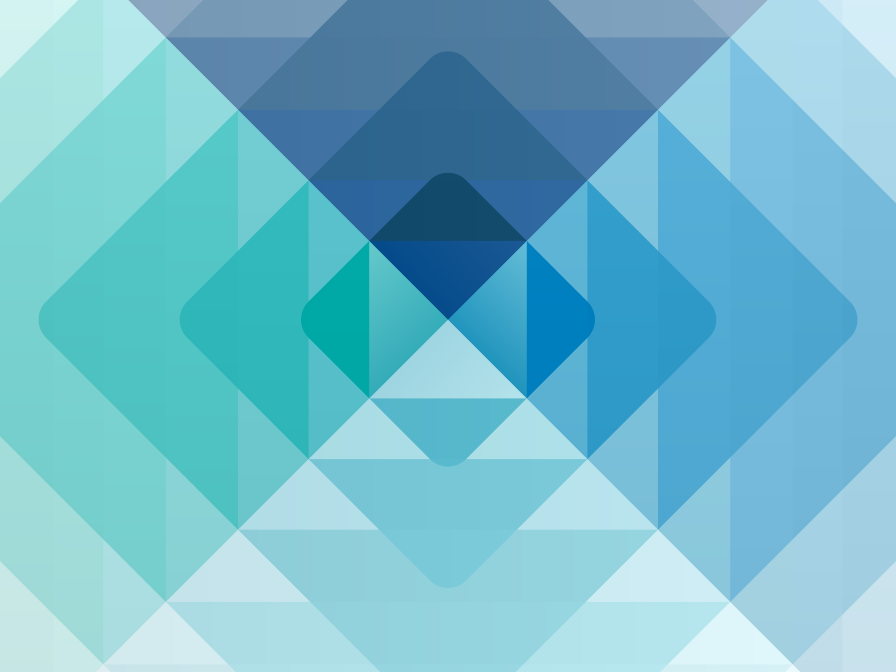
Give the GLSL for this background, as a Shadertoy shader.

```glsl
// Nested translucent rounded diamonds split into four coloured wedges.

const vec2 CENTER = vec2(0.5, 0.5243);   // as fractions of the canvas
const float CORNER_RADIUS = 0.038;       // in canvas heights
const float BAND_STEP = 0.010;           // tone change at each band edge
const vec3 CORE_GLOW = vec3(0.26, 0.15, 0.09);
const float DRIFT = 0.05;                // slow tone change over the canvas
const int RINGS = 6;

// Band distance from the centre; each diamond reaches twice as far.
const float BAND[RINGS] = float[RINGS](0.1172, 0.2075, 0.3125, 0.420, 0.513, 0.587);

// Tip colours and pale triangle colours, from the inner ring outwards.
const vec3 LEFT_TIP[RINGS] = vec3[RINGS](
    vec3(0.00, 0.66, 0.65), vec3(0.19, 0.72, 0.73), vec3(0.32, 0.77, 0.77),
    vec3(0.48, 0.83, 0.82), vec3(0.65, 0.88, 0.87), vec3(0.80, 0.93, 0.92));
const vec3 LEFT_PALE[RINGS] = vec3[RINGS](
    vec3(0.30, 0.73, 0.76), vec3(0.34, 0.75, 0.79), vec3(0.43, 0.79, 0.81),
    vec3(0.55, 0.84, 0.85), vec3(0.69, 0.89, 0.90), vec3(0.81, 0.94, 0.93));
const vec3 RIGHT_TIP[RINGS] = vec3[RINGS](
    vec3(0.00, 0.50, 0.75), vec3(0.19, 0.61, 0.79), vec3(0.32, 0.67, 0.83),
    vec3(0.47, 0.74, 0.87), vec3(0.66, 0.84, 0.91), vec3(0.81, 0.91, 0.95));
const vec3 RIGHT_PALE[RINGS] = vec3[RINGS](
    vec3(0.26, 0.66, 0.79), vec3(0.36, 0.70, 0.83), vec3(0.49, 0.76, 0.86),
    vec3(0.56, 0.80, 0.88), vec3(0.66, 0.84, 0.90), vec3(0.78, 0.89, 0.94));
const vec3 TOP_TIP[RINGS] = vec3[RINGS](
    vec3(0.07, 0.29, 0.42), vec3(0.18, 0.40, 0.56), vec3(0.30, 0.48, 0.62),
    vec3(0.48, 0.62, 0.73), vec3(0.60, 0.70, 0.79), vec3(0.70, 0.78, 0.85));
const vec3 TOP_PALE[RINGS] = vec3[RINGS](
    vec3(0.06, 0.32, 0.56), vec3(0.18, 0.40, 0.62), vec3(0.26, 0.46, 0.65),
    vec3(0.38, 0.54, 0.69), vec3(0.56, 0.67, 0.77), vec3(0.68, 0.76, 0.84));
const vec3 BOTTOM_TIP[RINGS] = vec3[RINGS](
    vec3(0.34, 0.72, 0.80), vec3(0.47, 0.78, 0.84), vec3(0.57, 0.82, 0.86),
    vec3(0.69, 0.88, 0.91), vec3(0.81, 0.92, 0.94), vec3(0.87, 0.95, 0.96));
const vec3 BOTTOM_PALE[RINGS] = vec3[RINGS](
    vec3(0.66, 0.86, 0.90), vec3(0.67, 0.87, 0.90), vec3(0.71, 0.88, 0.92),
    vec3(0.79, 0.91, 0.94), vec3(0.85, 0.94, 0.96), vec3(0.89, 0.95, 0.97));

// Signed distance to a diamond with rounded tips.
float diamond(vec2 p, float reach) {
    vec2 q = abs(vec2(p.x + p.y, p.x - p.y)) * 0.70711;
    q -= reach * 0.70711 - CORNER_RADIUS;
    return length(max(q, 0.0)) + min(max(q.x, q.y), 0.0) - CORNER_RADIUS;
}

float cover(float signedDistance, float pixel) {
    return 1.0 - smoothstep(-0.6 * pixel, 0.6 * pixel, signedDistance);
}

// Paints one wedge from the outer diamond inwards.
// along: distance down its axis, across: signed offset from that axis.
vec3 wedge(vec3 tip[RINGS], vec3 pale[RINGS], vec2 p, float along,
           float across, float glow, float bandSign, float pixel) {
    vec3 color = tip[RINGS - 1];
    float bandsPassed = 0.0;
    for (int i = RINGS - 1; i >= 0; i--) {
        float beyond = cover(BAND[i] - along, pixel);
        vec3 inner = pale[i];
        if (i == 0) {
            inner += glow * CORE_GLOW * ((along + across) / (2.0 * BAND[0]) - 0.5);
        }
        vec3 outer = tip[i] + bandSign * BAND_STEP * bandsPassed;
        vec3 layer = mix(inner, outer, beyond);
        color = mix(color, layer, cover(diamond(p, 2.0 * BAND[i]), pixel));
        bandsPassed += beyond;
    }
    return color + DRIFT * across;
}

void mainImage(out vec4 fragColor, in vec2 fragCoord) {
    float pixel = 1.0 / iResolution.y;
    vec2 p = (fragCoord - CENTER * iResolution.xy) * pixel;
    vec2 a = abs(p);

    vec3 sideColor, verticalColor;
    if (p.x < 0.0) {
        sideColor = wedge(LEFT_TIP, LEFT_PALE, p, a.x, p.y, 0.7, -0.5, pixel);
    } else {
        sideColor = wedge(RIGHT_TIP, RIGHT_PALE, p, a.x, p.y, 1.0, -1.0, pixel);
    }
    if (p.y > 0.0) {
        verticalColor = wedge(TOP_TIP, TOP_PALE, p, a.y, p.x, 0.3, 0.5, pixel);
    } else {
        verticalColor = wedge(BOTTOM_TIP, BOTTOM_PALE, p, a.y, p.x, 0.3, 1.0, pixel);
    }

    // Diagonal seams between the wedges.
    float sideways = cover((a.y - a.x) * 0.70711, pixel);
    fragColor = vec4(clamp(mix(verticalColor, sideColor, sideways), 0.0, 1.0), 1.0);
}
```
